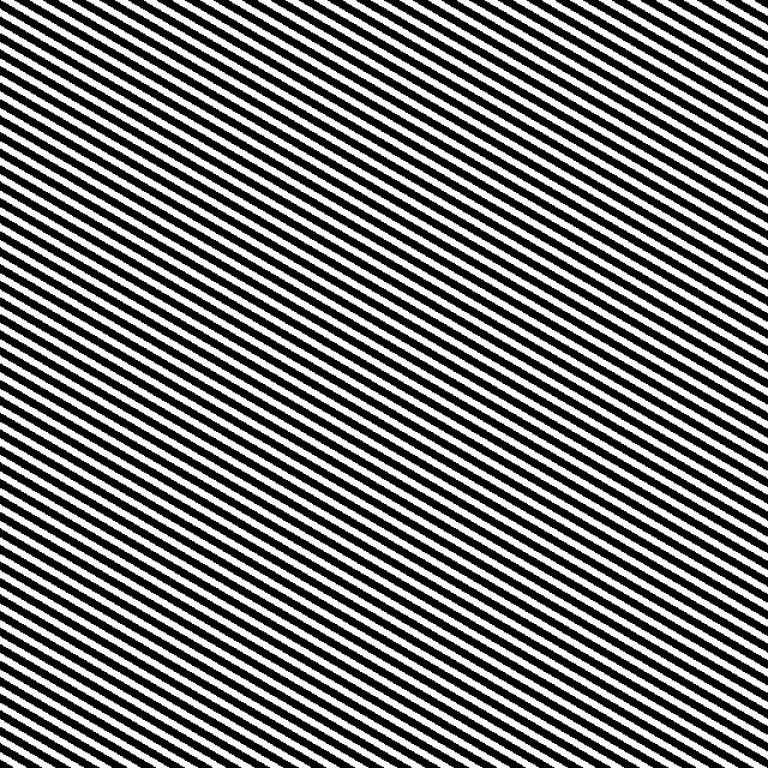
This pattern is drawn by a Shadertoy shader. Its source:

```glsl
#define REPEATS vec2(27.0, 46.5) // stripes across and down the canvas
#define LIGHT_SHARE 0.46         // light part of each period
#define LIGHT_CENTRE 0.25        // middle of the light stripe, in periods
#define STEPS 640.0              // stair steps along each side of the canvas
#define SAMPLES 5                // smoothing samples per axis
#define DARK vec3(0.02)
#define LIGHT vec3(0.98)

// 1 inside a light stripe, 0 outside; edges climb in small stair steps
float stairStripe(vec2 uv) {
    vec2 cellCentre = (floor(uv * STEPS) + 0.5) / STEPS;
    // Phase is measured from the top left corner
    float phase = dot(cellCentre - vec2(0.0, 1.0), REPEATS);
    float fromCentre = abs(fract(phase - LIGHT_CENTRE + 0.5) - 0.5);
    return step(fromCentre, 0.5 * LIGHT_SHARE);
}

void mainImage(out vec4 fragColor, in vec2 fragCoord) {
    // Average the stripes over the area of one pixel
    float coverage = 0.0;
    for (int row = 0; row < SAMPLES; row++) {
        for (int column = 0; column < SAMPLES; column++) {
            vec2 offset = (vec2(column, row) + 0.5) / float(SAMPLES) - 0.5;
            coverage += stairStripe((fragCoord + offset) / iResolution.xy);
        }
    }
    coverage /= float(SAMPLES * SAMPLES);

    fragColor = vec4(mix(DARK, LIGHT, coverage), 1.0);
}
```
